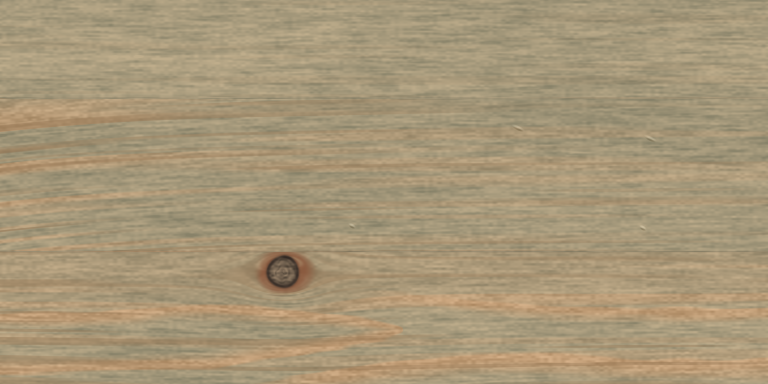
This texture is drawn by a Shadertoy shader. Its source:

```glsl
const vec3 SHADE = vec3(0.570, 0.540, 0.436);
const vec3 LIGHT = vec3(0.720, 0.656, 0.528);
const vec3 ORANGE = vec3(0.765, 0.612, 0.455);
const vec3 BROWN = vec3(0.590, 0.470, 0.335);
const vec3 HALO = vec3(0.540, 0.330, 0.225);
const vec3 KNOT_CORE = vec3(0.440, 0.375, 0.305);
const vec3 KNOT_RIM = vec3(0.190, 0.150, 0.130);
const float TOP_SEAM = 0.745;
const float LOW_SEAM = 0.345;
const vec2 KNOT = vec2(0.737, 0.292);
const float KNOT_RADIUS = 0.041;
const vec2 FIBRE_SCALE = vec2(14.0, 165.0);
const vec2 PORE_SCALE = vec2(12.0, 105.0);
const int NICKS = 4;

float hash(vec2 p) {
    vec3 q = fract(p.xyx * 0.1031);
    q += dot(q, q.yzx + 33.33);
    return fract((q.x + q.y) * q.z);
}

vec2 hash2(vec2 p) { return vec2(hash(p), hash(p + 47.3)); }

float noise(vec2 p) {
    vec2 i = floor(p), f = fract(p);
    f = f * f * (3.0 - 2.0 * f);
    return mix(mix(hash(i), hash(i + vec2(1, 0)), f.x),
               mix(hash(i + vec2(0, 1)), hash(i + vec2(1, 1)), f.x), f.y);
}

// Stretched cells give short, tapering pores
float pores(vec2 p) {
    float mark = 0.0;
    for (int k = 0; k < 9; k++) {
        vec2 id = floor(p) + vec2(k % 3 - 1, k / 3 - 1);
        float d = length(id + hash2(id) - p);
        mark = max(mark, smoothstep(0.6, 0.1, d) * step(0.55, hash(id + 9.7)));
    }
    return mark;
}

float wave(vec2 p) {
    return sin(p.x * 2.3 + p.y * 9.0) + 0.5 * sin(p.x * 5.9 - p.y * 17.0 + 1.3);
}

// Band with a crisp edge at d = 0 that fades over its width below
float band(float d, float width) {
    return smoothstep(0.005, -0.004, d) * smoothstep(-width, -0.2 * width, d);
}

// Cathedral figure of the lower board
float figure(vec2 p) {
    p.y += 0.004 * wave(p * vec2(2.0, 1.0)) + 0.010 * (noise(p * vec2(9.0, 90.0)) - 0.5);
    float reach = clamp((1.05 - p.x) / 0.5, 0.0, 1.0);
    float tongue = abs(p.y - 0.108 - 0.028 * p.x) - 0.078 * sqrt(reach);
    float upper = p.y - 0.245 + 0.050 * smoothstep(0.85, 1.7, p.x);
    float lower = p.y - 0.080 * smoothstep(0.55, 1.3, p.x) + 0.018 * smoothstep(1.3, 2.0, p.x);
    float bands = band(tongue, 0.045) * step(p.x, 1.05);
    bands = max(bands, band(upper, 0.042) * smoothstep(0.85, 1.25, p.x));
    return max(bands, band(lower, 0.068) * smoothstep(0.5, 0.9, p.x));
}

void mainImage(out vec4 fragColor, in vec2 fragCoord) {
    vec2 p = fragCoord / iResolution.y;
    float pixel = 1.0 / iResolution.y;
    float topBoard = smoothstep(-pixel, pixel, p.y - TOP_SEAM);
    float lowBoard = smoothstep(pixel, -pixel, p.y - LOW_SEAM);
    float midBoard = (1.0 - topBoard) * (1.0 - lowBoard);

    // Grain bows in the middle board and parts around the knot in the lower one
    vec2 toKnot = p - KNOT;
    float spread = dot(toKnot * vec2(0.6, 1.0), toKnot * vec2(0.6, 1.0));
    float parted = toKnot.y * (1.0 - 0.0036 / (spread + 0.0012));
    vec2 grain = vec2(p.x, p.y + 7.0 * topBoard);
    grain.y = mix(grain.y, p.y - 0.055 * (1.0 - exp(-2.0 * p.x)), midBoard);
    grain.y = mix(grain.y, parted + 3.0, lowBoard) + 0.0015 * wave(p);

    // Fibres, soft streaks and mottling
    float fibre = noise(grain * FIBRE_SCALE) - 0.5;
    float streak = noise(grain * vec2(2.6, 62.0) + 20.0) - 0.5;
    float cloud = noise(p * vec2(2.0, 6.0) + 5.0) - 0.5;
    float mottle = noise(p * vec2(90.0, 170.0)) - 0.5;
    float tone = 0.57 + 0.62 * fibre + 0.36 * streak + 0.32 * cloud + 0.48 * mottle;
    tone += 0.12 * topBoard - 0.06 * midBoard - 0.36 * pores(grain * PORE_SCALE);
    tone -= 0.35 * midBoard * smoothstep(0.08, 0.0, p.x) * smoothstep(0.58, 0.66, p.y);
    vec3 color = mix(SHADE, LIGHT, clamp(tone, -0.25, 1.2));

    // Resin streaks and darker veins
    float resin = smoothstep(0.54, 0.84, noise(grain * vec2(0.8, 62.0) + 60.0));
    float resinShare = midBoard * mix(0.22, 0.75, exp(-1.5 * p.x))
                     + lowBoard * mix(0.30, 0.80, smoothstep(0.17, 0.27, p.y));
    vec3 warm = ORANGE + 0.10 * fibre + 0.10 * mottle;
    color = mix(color, warm, 0.22 * lowBoard * smoothstep(0.15, 0.28, p.y));
    color = mix(color, warm, resin * resinShare);
    color = mix(color, warm, 0.85 * lowBoard * figure(p));
    float vein = smoothstep(0.66, 0.88, noise(grain * vec2(1.2, 88.0) + 90.0));
    color = mix(color, BROWN, vein * (0.10 + 0.60 * midBoard * exp(-p.x) + 0.32 * lowBoard));

    // Board seams
    float seam = 0.6 * exp(-pow((p.y - TOP_SEAM) / 0.003, 2.0)) + exp(-pow((p.y - LOW_SEAM) / 0.003, 2.0));
    color *= 1.0 - 0.11 * seam * (0.4 + 0.8 * noise(p * vec2(9.0, 2.0)));

    // Small pale nicks with a shadow side
    for (int i = 0; i < NICKS; i++) {
        vec2 seed = hash2(vec2(float(i) * 3.7 + 2.0, 11.0));
        vec2 d = p - vec2(0.9 + 0.8 * seed.x, 0.34 + 0.38 * seed.y);
        d = vec2(d.x / (1.5 + 2.0 * seed.y), d.y + d.x * 0.4);
        color += 0.11 * smoothstep(0.006, 0.001, length(d));
        color -= 0.10 * smoothstep(0.005, 0.001, length(d + vec2(0.0, 0.005)));
    }

    // Knot: flared veins, red halo, dark rim and ringed core
    float angle = atan(toKnot.y, toKnot.x);
    float radius = length(toKnot) + 0.001 * sin(3.0 * angle + 1.0);
    vec2 flare = toKnot / vec2(0.13, 0.035);
    float curl = smoothstep(0.1, 0.9, 0.5 + 0.5 * sin(parted * 330.0 + 4.0 * noise(p * 16.0)));
    color = mix(color, BROWN * 0.86, 0.75 * lowBoard * exp(-dot(flare, flare)) * curl);
    float halo = smoothstep(0.072, 0.038, length(toKnot * vec2(0.85, 1.1)) + 0.02 * fibre);
    color = mix(color, HALO, 0.8 * halo * lowBoard);
    float rings = sin(radius * 520.0 + 4.0 * noise(p * 90.0));
    vec3 core = KNOT_CORE * (1.0 + 0.08 * rings + 0.5 * mottle);
    color = mix(color, core, smoothstep(0.003, -0.003, radius - KNOT_RADIUS));
    float rim = exp(-pow((radius - KNOT_RADIUS + 0.003) / 0.0055, 2.0));
    color = mix(color, KNOT_RIM, rim * (0.6 + 0.4 * noise(p * 70.0)));
    fragColor = vec4(clamp(color, 0.0, 1.0), 1.0);
}
```
